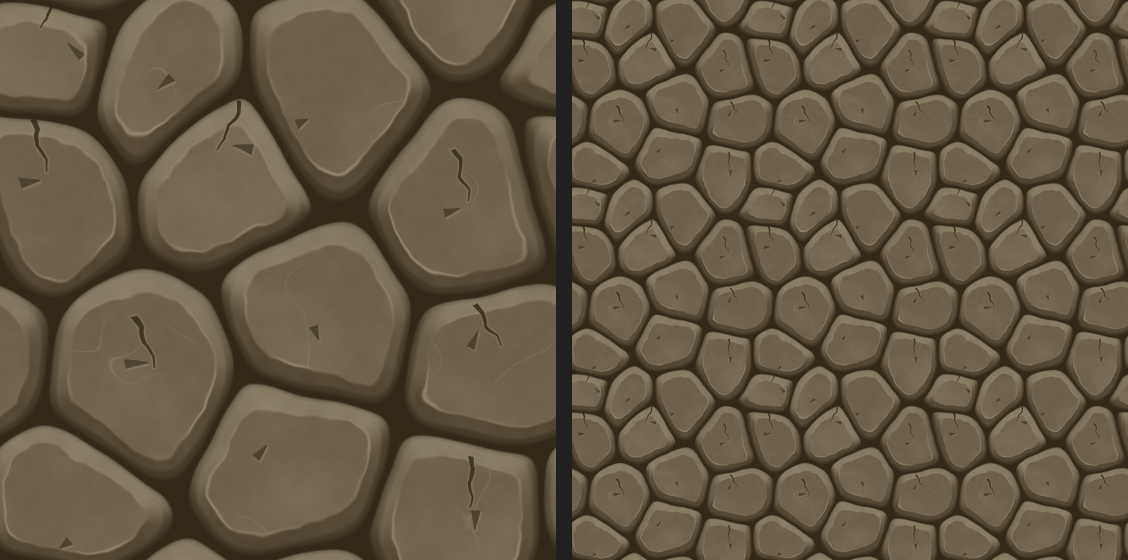
Left, the tile; right, the same tile 3 across and 3 down.
Give the GLSL for this texture, as a Shadertoy shader.

```glsl
// Seamless wall of rounded, hand-painted brown stones with bevelled, chipped rims.

vec2 hash2(vec2 p) {
    vec3 q = fract(p.xyx * vec3(0.1031, 0.1030, 0.0973));
    q += dot(q, q.yzx + 33.33);
    return fract((q.xx + q.yz) * q.zy);
}

// Gradient noise that wraps after a whole number of cells
float corner(vec2 cell, vec2 offset, float cells) {
    float a = 6.2832 * hash2(mod(cell, cells) + cells).x;
    return dot(vec2(cos(a), sin(a)), offset);
}

float noise(vec2 uv, float cells) {
    vec2 i = floor(uv * cells), f = fract(uv * cells);
    vec2 s = f * f * f * (f * (f * 6.0 - 15.0) + 10.0), e = vec2(0.0, 1.0);
    return mix(mix(corner(i, f, cells), corner(i + e.yx, f - e.yx, cells), s.x),
               mix(corner(i + e, f - e, cells), corner(i + 1.0, f - 1.0, cells), s.x), s.y);
}

const vec2 GRID = vec2(3.0, 4.0);

// Jittered stone centre, with every other row shifted by half a stone
vec2 stoneCentre(vec2 cell) {
    vec2 jitter = 0.2 + 0.6 * hash2(mod(cell, GRID) + 7.0);
    return (cell + vec2(0.5 * mod(cell.y, 2.0), 0.0) + jitter) / GRID;
}

vec2 rotate(vec2 v, float a) {
    return vec2(cos(a) * v.x - sin(a) * v.y, sin(a) * v.x + cos(a) * v.y);
}

// Tapered sliver: wide at the bottom, pointed at the top
float sliver(vec2 v, float halfLength, float width) {
    float taper = clamp(0.5 - 0.5 * v.y / halfLength, 0.0, 1.0);
    return max(abs(v.x) - width * taper, abs(v.y) - halfLength);
}

void mainImage(out vec4 fragColor, in vec2 fragCoord) {
    vec2 uv = fragCoord / iResolution.xy;
    float px = 1.0 / iResolution.y;
    vec2 p = uv + 0.022 * vec2(noise(uv, 4.0), noise(uv + 0.37, 5.0))
                + 0.005 * vec2(noise(uv, 13.0), noise(uv + 0.61, 12.0));

    // Nearest stone
    vec2 base = floor(p * GRID), cell = base, centre = vec2(0.0);
    float nearest = 9.0;
    for (int y = -2; y <= 2; y++)
    for (int x = -2; x <= 2; x++) {
        vec2 c = base + vec2(x, y), s = stoneCentre(c);
        float dist = length(p - s);
        if (dist < nearest) { nearest = dist; cell = c; centre = s; }
    }

    // Smooth minimum of the border distances rounds the corners
    float sum = 0.0;
    vec2 outward = vec2(0.0);
    for (int y = -2; y <= 2; y++)
    for (int x = -2; x <= 2; x++) {
        if (x == 0 && y == 0) continue;
        vec2 s = stoneCentre(cell + vec2(x, y)), dir = normalize(s - centre);
        float w = exp(-55.0 * dot(0.5 * (s + centre) - p, dir));
        sum += w;
        outward += w * dir;
    }
    float d = -log(sum) / 55.0;
    outward /= sum;

    vec2 q = p - centre;
    vec2 rnd = hash2(mod(cell, GRID) + 21.0);
    float broad = noise(uv, 5.0), brush = noise(uv + 0.2, 11.0), fine = noise(uv, 31.0);

    // Flat face, with soft brushed patches
    float tone = 0.3 + 0.5 * (rnd.x - 0.5) + 0.6 * broad + 0.35 * brush - 1.2 * q.y;
    vec3 col = mix(vec3(0.425, 0.375, 0.295), vec3(0.475, 0.425, 0.345), smoothstep(0.0, 0.9, tone));
    col += 0.012 * fine + 0.008 * noise(uv, 67.0);

    // Faint scratched curls
    float curl = abs(noise(uv + 0.13, 9.0) + 0.12) / 9.0;
    col += 0.05 * smoothstep(0.0022, 0.0, curl) * smoothstep(0.1, 0.35, noise(uv + 0.7, 6.0));

    // Pit with a lit lower lip
    vec2 pit = rotate(q - 0.11 * (rnd - 0.5), 6.0 * rnd.x);
    vec2 lip = rotate(q - 0.11 * (rnd - 0.5) - vec2(0.002, -0.003), 6.0 * rnd.x);
    float size = 0.010 + 0.009 * rnd.y;
    col = mix(col, vec3(0.55, 0.50, 0.41), 0.6 * smoothstep(2.0 * px, 0.0, sliver(lip, size, 0.007)));
    col = mix(col, vec3(0.28, 0.24, 0.17), 0.9 * smoothstep(1.5 * px, 0.0, sliver(pit, size, 0.007)));

    // Bevel, lit from above, with an uneven chipped inner edge
    float edge = 0.036 + 0.010 * broad + 0.009 * brush + 0.005 * fine;
    float lit = smoothstep(-0.65, 0.75, 0.92 * outward.y + 0.15 * sin(40.0 * rnd.y) - 0.05);
    vec3 bevel = mix(vec3(0.325, 0.28, 0.205), vec3(0.525, 0.48, 0.39), lit);
    bevel += 0.025 * brush + 0.02 * fine;
    float shadeLine = 0.015 + 0.006 * brush;
    bevel = mix(bevel, vec3(0.265, 0.225, 0.155), (1.0 - lit) * smoothstep(shadeLine + 0.005, shadeLine - 0.003, d));
    float onBevel = smoothstep(edge + 0.003, edge - 0.003, d);
    col = mix(col, bevel, onBevel);

    // Broken highlight along the inner edge of the bevel
    float stroke = smoothstep(-0.35, 0.3, noise(uv + 0.45, 8.0)) * (0.85 - 0.35 * lit);
    float lineWidth = 0.0022 + 0.0015 * abs(brush);
    col = mix(col, vec3(0.60, 0.55, 0.45), stroke * exp(-pow((d - edge) / lineWidth, 2.0)));

    // Jagged crack running in from the top of some stones
    vec2 v = rotate(q - vec2(0.04 * (rnd.x - 0.5), 0.075), 1.2 * (rnd.x - 0.5));
    v.x += 0.016 * abs(fract(v.y * 19.0) - 0.5) + 0.006 * fine;
    float crack = sliver(-v, 0.045, 0.0032) + step(rnd.y, 0.55);
    col = mix(col, vec3(0.56, 0.51, 0.42), 0.4 * smoothstep(0.004, 0.001, abs(crack - 0.002)));
    col = mix(col, vec3(0.25, 0.21, 0.14), smoothstep(1.5 * px, 0.0, crack));

    // Dark joint and its soft contact shadow
    col *= 1.0 - 0.22 * smoothstep(0.013, 0.003, d);
    col = mix(col, vec3(0.20, 0.16, 0.10), smoothstep(0.004 + 1.5 * px, 0.004 - px, d));
    fragColor = vec4(col, 1.0);
}
```
